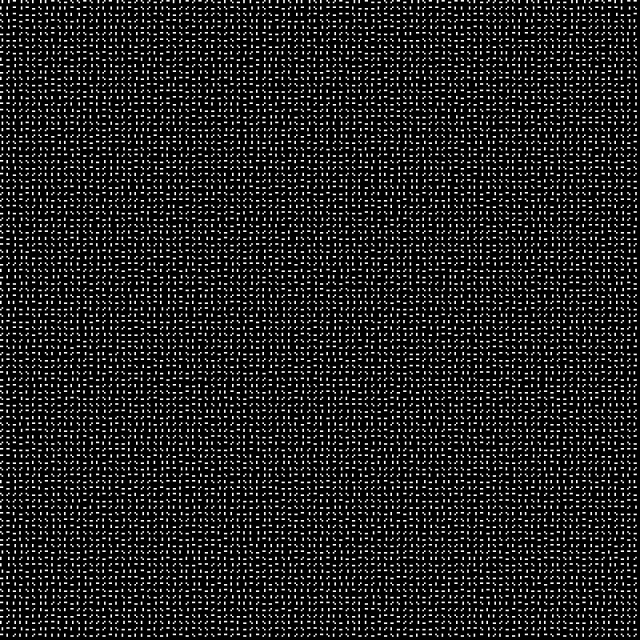
Give the GLSL for this pattern, as a Shadertoy shader.

```glsl
const int REPEATS = 100;        // cells across and down
const int CELL_DOTS = 4;        // fine grid squares per cell side
const int BLOCK_DOTS = 2;       // side of the block that holds the lit squares
const uint SEED = 7u;
const vec3 GROUND = vec3(0.0);
const vec3 INK = vec3(1.0);

uint hashCell(ivec2 cell) {
    uint h = uint(cell.x) * 1597334677u ^ uint(cell.y) * 3812015801u ^ SEED * 2654435769u;
    h = (h ^ (h >> 16)) * 2246822519u;
    h = (h ^ (h >> 13)) * 3266489917u;
    return h ^ (h >> 16);
}

// Two different corners of each block are lit: a bar or a diagonal.
float litSquare(ivec2 square) {
    int span = REPEATS * CELL_DOTS;
    square = (square + span) % span;
    ivec2 local = square % CELL_DOTS;
    if (max(local.x, local.y) >= BLOCK_DOTS) return 0.0;

    uint h = hashCell(square / CELL_DOTS);
    uint first = h & 3u;
    uint second = (first + 1u + (h >> 8) % 3u) & 3u;
    uint corner = uint(local.x + BLOCK_DOTS * local.y);
    return corner == first || corner == second ? 1.0 : 0.0;
}

// Share of the pixel footprint that falls on one grid square.
float squareCoverage(vec2 center, vec2 footprint, ivec2 square) {
    vec2 low = max(center - 0.5 * footprint, vec2(square));
    vec2 high = min(center + 0.5 * footprint, vec2(square + 1));
    vec2 overlap = max(high - low, 0.0) / footprint;
    return overlap.x * overlap.y;
}

void mainImage(out vec4 fragColor, in vec2 fragCoord) {
    // Fine grid coordinates, counted from the upper left
    vec2 uv = fragCoord / iResolution.xy;
    float span = float(REPEATS * CELL_DOTS);
    vec2 gridPos = vec2(uv.x, 1.0 - uv.y) * span;
    vec2 footprint = span / iResolution.xy;
    ivec2 home = ivec2(floor(gridPos));

    // Box-filtered edges, wrapping across the canvas borders
    float ink = 0.0;
    for (int y = -1; y <= 1; y++) {
        for (int x = -1; x <= 1; x++) {
            ivec2 square = home + ivec2(x, y);
            ink += litSquare(square) * squareCoverage(gridPos, footprint, square);
        }
    }
    fragColor = vec4(mix(GROUND, INK, ink), 1.0);
}
```
